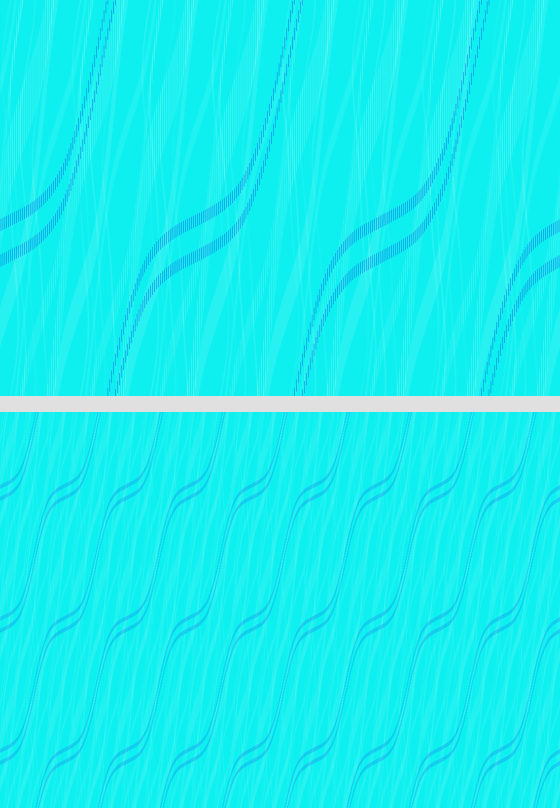
Top: one tile. Bottom: repeated 3 by 3.
Write a Shadertoy shader that draws this pattern.

```glsl
const float TAU = 6.2831853;

// Rises by one per unit of t, flattening at whole t
float risingCurve(float t, float bend) {
    return t - bend * (0.155 * sin(TAU * t) - 0.017 * sin(2.0 * TAU * t));
}

float wrapDistance(float v) {
    return abs(fract(v + 0.5) - 0.5);
}

// Antialiased strip around the wrapped zero of v
float strip(float v, float halfWidth, float pixel) {
    return clamp((halfWidth - wrapDistance(v)) / pixel + 0.5, 0.0, 1.0);
}

// Box-filtered vertical hatching: share of the pixel covered by ink
float hatch(float column, float duty, float pixel) {
    float w = min(pixel, 0.8);
    float d = wrapDistance(column - 0.5);
    return clamp((0.5 * (duty + w) - d) / w, 0.0, min(1.0, duty / w));
}

// Pale band that climbs one tile height in each of eight columns
float veil(vec2 uv, float shift, float halfWidth) {
    float v = uv.y - risingCurve(8.0 * uv.x - shift, 0.6) - 2.0 * shift;
    return strip(v, halfWidth, fwidth(v));
}

void mainImage(out vec4 fragColor, in vec2 fragCoord) {
    vec2 uv = fragCoord / iResolution.xy;
    vec2 pixel = 1.0 / iResolution.xy;
    float column = uv.x * 288.0;
    float columnPixel = 288.0 * pixel.x;

    // Veils: plain and finely hatched
    float fine = hatch(column, 0.4, columnPixel);
    float light = 0.13 * veil(uv, 0.12, 0.05);
    light += 0.24 * fine * veil(uv, 0.36, 0.085);
    light += 0.20 * fine * veil(uv, 0.60, 0.035);
    light += 0.09 * veil(uv, 0.85, 0.025);

    // Swaying threads, nearly upright
    for (int i = 0; i < 4; i++) {
        float k = float(i);
        float sway = 0.10 * sin(TAU * (uv.y + 0.07 * k)) + 0.03 * sin(2.0 * TAU * uv.y + k);
        float across = 8.0 * uv.x - sway - 0.15 - 0.085 * k - 0.02 * k * k;
        float fade = 0.65 + 0.35 * sin(TAU * (uv.y + uv.x) + 1.7 * k);
        light += 0.13 * fade * strip(across, 0.012, fwidth(across));
    }
    vec3 color = mix(vec3(0.055, 0.94, 0.94), vec3(0.85, 1.0, 0.98), min(light, 0.45));

    // Twin ribbons of upright dashes, three repeats across
    float dashX = (floor(column) + 0.5) / 288.0;
    float rise = uv.y - risingCurve(3.0 * dashX - 0.05, 1.0);
    float ribbons = max(strip(rise - 0.443, 0.0155, pixel.y),
                        strip(rise - 0.353, 0.0155, pixel.y));
    float ink = ribbons * hatch(column, 0.22, columnPixel);
    color = mix(color, vec3(0.10, 0.34, 0.90), ink);

    fragColor = vec4(color, 1.0);
}
```
